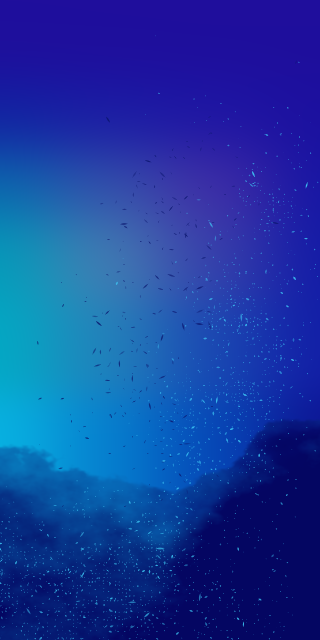
This background is drawn by a WebGL 1 fragment shader. Its source:

```glsl
precision highp float;
// Deep-sea style background: a soft gradient mesh from violet to cyan,
// a torn, noisy bank of dark mist along the bottom, and drifting flecks
// scattered over jittered grids whose density follows a curved trail.
uniform vec2 u_resolution;

#define COLUMN_BLUR 0.23
#define ROW_BLUR 0.16
#define MIST_ROUGHNESS 0.20
#define MIST_NAVY vec3(0.014, 0.022, 0.385)
#define MIST_TEAL vec3(0.03, 0.36, 0.66)
#define BRIGHT_FLECK vec3(0.24, 0.80, 0.97)
#define DARK_FLECK vec3(0.035, 0.08, 0.43)

float hash(vec2 p) {
  vec3 q = fract(vec3(p.xyx) * 0.1031);
  q += dot(q, q.yzx + 33.33);
  return fract((q.x + q.y) * q.z);
}

float noise(vec2 p) {
  vec2 i = floor(p), f = fract(p);
  f = f * f * (3.0 - 2.0 * f);
  return mix(mix(hash(i), hash(i + vec2(1, 0)), f.x),
             mix(hash(i + vec2(0, 1)), hash(i + vec2(1, 1)), f.x), f.y);
}

float fbm(vec2 p) {
  float sum = 0.0, amp = 0.5;
  for (int i = 0; i < 5; i++) {
    sum += amp * noise(p);
    p = mat2(1.6, 1.2, -1.2, 1.6) * p + 7.3;
    amp *= 0.54;
  }
  return sum;
}

// One mesh row: four colours across the width, in rgb; row weight in w.
vec4 meshRow(vec2 p, float y, vec3 a, vec3 b, vec3 c, vec3 d) {
  vec4 t = (p.x - vec4(0.0, 0.333, 0.667, 1.0)) / COLUMN_BLUR;
  vec4 w = exp(-t * t);
  w /= dot(w, vec4(1.0));
  float v = (p.y - y) / ROW_BLUR;
  return vec4(a * w.x + b * w.y + c * w.z + d * w.w, 1.0) * exp(-v * v);
}

vec3 glow(vec2 p) {
  vec3 violet = vec3(0.12, 0.055, 0.61);
  vec4 sum = meshRow(p, 1.88, violet, violet, violet, violet);
  sum += meshRow(p, 1.63, vec3(0.07, 0.12, 0.63), vec3(0.10, 0.10, 0.64),
                 vec3(0.11, 0.08, 0.64), vec3(0.11, 0.06, 0.62));
  sum += meshRow(p, 1.42, vec3(0.03, 0.42, 0.68), vec3(0.21, 0.32, 0.67),
                 vec3(0.27, 0.18, 0.65), vec3(0.08, 0.08, 0.64));
  sum += meshRow(p, 1.20, vec3(0.00, 0.62, 0.73), vec3(0.28, 0.50, 0.70),
                 vec3(0.22, 0.25, 0.67), vec3(0.07, 0.10, 0.65));
  sum += meshRow(p, 0.93, vec3(0.00, 0.67, 0.77), vec3(0.14, 0.51, 0.73),
                 vec3(0.10, 0.28, 0.70), vec3(0.07, 0.11, 0.65));
  sum += meshRow(p, 0.60, vec3(0.03, 0.71, 0.89), vec3(0.02, 0.50, 0.81),
                 vec3(0.02, 0.28, 0.72), vec3(0.05, 0.07, 0.57));
  return sum.rgb / sum.w;
}

// Fleck density at a point: x for bright ones, y for dark ones.
vec2 fleckDensity(vec2 c) {
  float trailX = 0.69 + 0.19 * smoothstep(0.6, 1.5, c.y) - 0.25 * smoothstep(1.5, 1.8, c.y);
  float t = (c.x - trailX) / 0.15;
  float trail = exp(-t * t) * smoothstep(0.38, 0.6, c.y)
              * (1.0 - 0.4 * smoothstep(0.9, 1.3, c.y)) * smoothstep(1.75, 1.35, c.y);
  float seabed = 0.6 * smoothstep(0.53, 0.28, c.y) * smoothstep(1.05, 0.4, c.x);
  float d = (c.x - 0.46 - 0.13 * smoothstep(0.8, 1.6, c.y)) / 0.17;
  float dark = exp(-d * d) * smoothstep(0.4, 0.55, c.y) * smoothstep(1.68, 1.4, c.y);
  float clumps = 0.4 + 1.2 * smoothstep(0.3, 0.7, noise(c * 9.0));
  return vec2(trail + seabed, dark) * clumps;
}

// Coverage of one grid of lens-shaped flecks; kind selects bright or dark.
float flecks(vec2 p, float cells, float seed, float amount, float slim, vec2 kind) {
  vec2 id = floor(p * cells), key = id + seed;
  vec2 jitter = vec2(hash(key), hash(key + 17.7)) - 0.5;
  vec2 centre = (id + 0.5 + 0.45 * jitter) / cells;
  float present = step(hash(key + 41.3), amount * dot(fleckDensity(centre), kind));
  float size = hash(key + 63.1), angle = 6.2832 * hash(key + 89.9);
  float halfLength = mix(0.08, 0.30, size * size) / cells;
  float halfWidth = halfLength * slim;
  vec2 q = p - centre;
  q = vec2(cos(angle) * q.x + sin(angle) * q.y, cos(angle) * q.y - sin(angle) * q.x);
  float t = q.x / halfLength;
  float inside = halfWidth * (1.0 - t * t) - abs(q.y);
  float shape = clamp(0.5 + inside * u_resolution.x, 0.0, 1.0);
  return present * shape * mix(0.45, 1.0, hash(key + 5.5));
}

void main() {
  vec2 p = gl_FragCoord.xy / u_resolution * vec2(1.0, 2.0);
  vec3 color = glow(p);

  // Mist bank: a valley-shaped crest, torn by noise and darker with depth.
  float cloud = fbm(p * vec2(6.0, 8.0) + 3.0);
  float crest = 0.47 + 0.11 * smoothstep(0.45, 0.0, p.x) + 0.24 * smoothstep(0.52, 1.0, p.x);
  float depth = crest - p.y + MIST_ROUGHNESS * (cloud - 0.52);
  float shade = smoothstep(-0.05, 0.38, depth) * 0.8 + smoothstep(0.3, 0.9, p.x) * 0.75;
  shade += 0.75 * (0.5 - fbm(p * vec2(8.0, 12.0) + 20.0));
  vec3 mist = mix(MIST_TEAL, MIST_NAVY, clamp(shade, 0.0, 1.0));
  float veil = 0.6 * smoothstep(-0.01, 0.022, depth) + 0.4 * smoothstep(0.0, 0.16, depth);
  color = mix(color, mist, veil);

  // Drifting flecks, from dark slivers to bright dust.
  vec2 bright = vec2(1, 0), dark = vec2(0, 1);
  float shadow = max(flecks(p, 25.0, 11.0, 0.40, 0.21, dark),
                     flecks(p + 0.013, 41.0, 57.0, 0.22, 0.3, dark));
  color = mix(color, DARK_FLECK, 0.9 * shadow);
  float dust = 0.65 * flecks(p, 85.0, 131.0, 0.55, 0.65, bright);
  dust = max(dust, 0.85 * flecks(p + 0.007, 47.0, 211.0, 0.42, 0.45, bright));
  dust = max(dust, flecks(p + 0.019, 24.0, 307.0, 0.30, 0.23, bright));
  color = mix(color, BRIGHT_FLECK, dust);

  gl_FragColor = vec4(color, 1.0);
}
```
